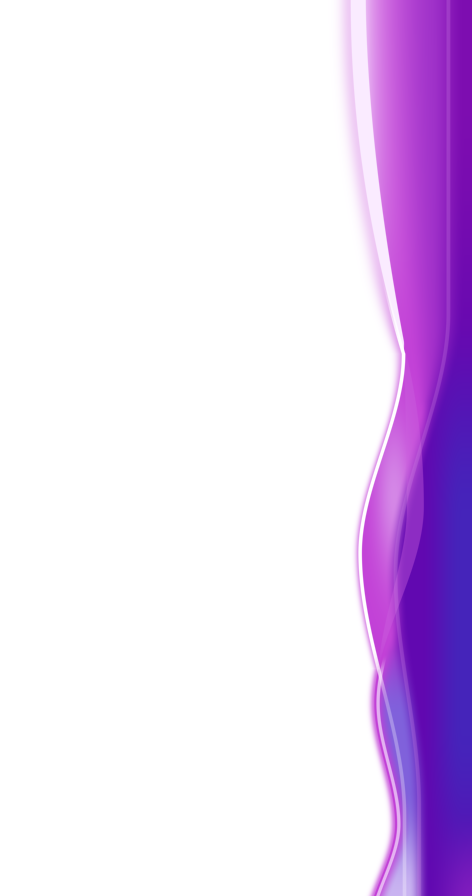
Reproduce this background procedurally as a WebGL 1 fragment shader.

```glsl
precision highp float;
// Flowing violet ribbons with a bright rim along the right side of a white field.
uniform vec2 u_resolution;

const vec3 WHITE   = vec3(1.0);
const vec3 BLUSH   = vec3(0.98, 0.92, 1.0);
const vec3 LILAC   = vec3(0.84, 0.56, 0.91);
const vec3 MAGENTA = vec3(0.76, 0.25, 0.84);
const vec3 PURPLE  = vec3(0.61, 0.17, 0.78);
const vec3 VIOLET  = vec3(0.49, 0.05, 0.69);
const vec3 DEEP    = vec3(0.38, 0.03, 0.69);
const vec3 INDIGO  = vec3(0.27, 0.14, 0.73);
const vec3 SHEEN   = vec3(0.50, 0.38, 0.86);

// Sideways shift that eases in between two depths
float bend(float v, float from, float to, float shift) {
  return shift * smoothstep(from, to, v);
}

// Soft window that opens at a and closes at b
float window(float v, float a, float b, float soft) {
  return smoothstep(a - soft, a + soft, v) * (1.0 - smoothstep(b - soft, b + soft, v));
}

// Bell-shaped falloff
float bell(float d, float width) {
  return exp(-d * d / (width * width));
}

// Antialiased step and stroke
float side(float d, float aa) {
  return smoothstep(-aa, aa, d);
}
float stroke(float d, float halfWidth, float aa) {
  return 1.0 - smoothstep(halfWidth - aa, halfWidth + aa, abs(d));
}

// Curves give x for a depth v measured down from the top
float rimCurve(float v) {
  float t = min(v / 0.395, 1.0);
  return 0.743 + 0.112 * t * t + bend(v, 0.395, 0.617, -0.092)
       + bend(v, 0.617, 0.91, 0.094);
}

float ribbonCurve(float v) {
  float t = min(v / 0.39, 1.0);
  float s = clamp((v - 0.39) / 0.175, 0.0, 1.0);
  return 0.775 + 0.084 * pow(t, 1.7) + 0.039 * s * (2.0 - s)
       + bend(v, 0.565, 0.785, -0.105) + bend(v, 0.785, 0.92, 0.044)
       + bend(v, 0.92, 1.04, -0.06);
}

float foldCurve(float v) {
  return 0.95 + bend(v, 0.35, 0.64, -0.112) + bend(v, 0.64, 0.9, 0.05);
}

// Orchid cloth on the left of the fold, dark cloth on its right
vec3 cloth(float x, float v, float ribbon, float fold) {
  float across = clamp((x - ribbon) / max(fold - ribbon, 0.04), 0.0, 1.0);
  vec3 light = mix(MAGENTA, PURPLE, smoothstep(0.1, 0.9, across));
  float topFade = 1.0 - smoothstep(0.0, 0.42, v);
  light = mix(light, BLUSH, 0.7 * topFade * exp(-max(x - ribbon, 0.0) / 0.045));
  light = mix(light, LILAC, 0.9 * bell(x - 0.835, 0.04) * bell(v - 0.555, 0.09));

  // Cool sheen that brightens toward the bottom
  float low = smoothstep(0.7, 0.8, v);
  vec3 cool = mix(SHEEN, BLUSH, 0.6 * smoothstep(0.88, 1.0, v));
  light = mix(light, cool, low * smoothstep(0.0, 0.035, x - ribbon));

  vec3 dark = mix(VIOLET, DEEP, smoothstep(0.1, 0.5, v));
  float blue = window(v, 0.46, 0.93, 0.12) * smoothstep(0.89, 0.98, x);
  dark = mix(dark, INDIGO, blue);
  dark = mix(dark, PURPLE, 0.6 * smoothstep(0.9, 1.02, v) * smoothstep(0.9, 1.0, x));

  float foldSoft = mix(0.035, 0.022, smoothstep(0.3, 0.5, v));
  return mix(light, dark, smoothstep(-foldSoft, foldSoft, x - fold));
}

void main() {
  vec2 p = gl_FragCoord.xy / u_resolution;
  float x = p.x;
  float v = 1.0 - p.y;
  float aa = 0.8 / u_resolution.x;
  float rim = rimCurve(v);
  float ribbon = ribbonCurve(v);
  float fold = foldCurve(v);
  float outer = min(rim, ribbon);
  float bodyEdge = mix(ribbon, outer, smoothstep(0.38, 0.4, v));

  // Halo outside the rim
  float glowWidth = mix(0.022, 0.009, smoothstep(0.3, 0.48, v));
  float glowPower = mix(0.28, 0.75, smoothstep(0.25, 0.5, v));
  vec3 color = mix(WHITE, MAGENTA, glowPower * bell(min(x - outer, 0.0), glowWidth));

  // Pale upper band, then the cloth
  color = mix(color, BLUSH, side(x - rim, aa));
  color = mix(color, cloth(x, v, ribbon, fold), side(x - bodyEdge, aa));

  // Translucent ribbon crossing the cloth
  float span = 0.036 * sin(3.14159 * clamp((v - 0.37) / 0.375, 0.0, 1.0));
  float strip = side(x - ribbon + span, aa) * side(ribbon - x, aa);
  color = mix(color, mix(MAGENTA, LILAC, 0.4), 0.42 * strip * window(v, 0.4, 0.73, 0.02));

  // Fine lines on fold, rim and ribbon
  color = mix(color, LILAC, 0.25 * stroke(x - fold, 0.004, aa));
  float rimLight = mix(1.0, 0.3, smoothstep(0.72, 0.78, v)) * smoothstep(0.3, 0.39, v);
  color = mix(color, WHITE, rimLight * stroke(x - rim, 0.0038, aa));
  color = mix(color, BLUSH, 0.65 * smoothstep(0.73, 0.76, v) * stroke(x - ribbon - 0.008, 0.0035, aa));

  gl_FragColor = vec4(color, 1.0);
}
```
